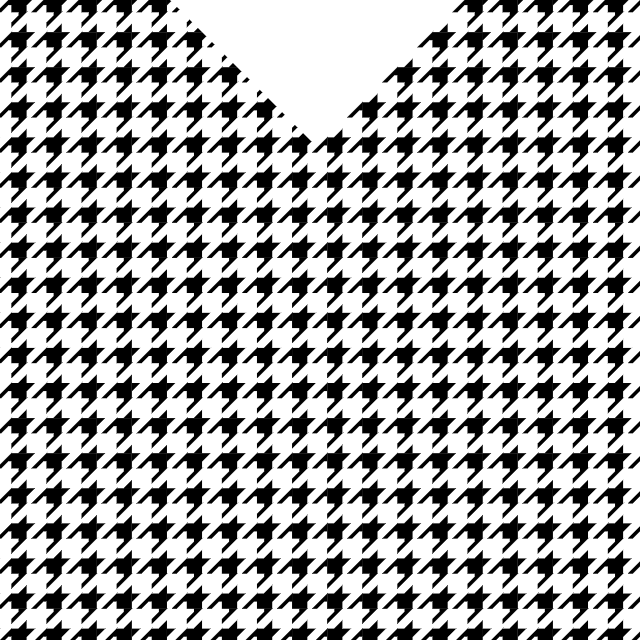
A Shadertoy shader for this pattern:

```glsl
// Black and white houndstooth cloth with a plain white V-shaped notch at the top.

const float REPEATS = 18.24;              // tiles across and down
const vec2  ORIGIN  = vec2(0.4015, 0.597); // lower left corner of one check
const vec3  INK     = vec3(0.0);
const vec3  CLOTH   = vec3(1.0);

// Motif sizes, in tiles
const float BODY  = 0.435; // side of the solid check
const float SPIKE = 0.24;  // length of the upper and right points
const float TAIL  = 0.29;  // inner diagonal edge of the tails
const float STEP  = 0.205; // offset of the step where a tail joins the check
const float LAP   = 0.02;  // overlap between joined parts

// Notch, in canvas units
const vec2 NOTCH_TIP = vec2(0.4955, 0.770);

const float DIAG = 0.70711;

// Signed distance to one tooth; mirror symmetric about its rising diagonal
float tooth(vec2 p) {
    float a = max(p.x, p.y);
    float b = min(p.x, p.y);
    float d = a - b;
    float body  = max(a - BODY, -b);
    float spike = max(max(b - BODY, BODY - LAP - a), (d - SPIKE) * DIAG);
    float inner = min((TAIL - d) * DIAG, STEP - a);
    float tail  = max(max(-a, b - LAP), max((d - BODY) * DIAG, inner));
    return min(body, min(spike, tail));
}

// Teeth reach past their tile, so the neighbours are included
float houndstooth(vec2 p) {
    vec2 cell = fract(p + BODY) - BODY;
    float dist = 1.0;
    for (int j = 0; j < 2; j++)
        for (int i = 0; i < 2; i++)
            dist = min(dist, tooth(cell + vec2(i, j)));
    return dist;
}

// Signed distance to the notch, open toward the top
float notch(vec2 p) {
    vec2 q = p - NOTCH_TIP;
    return (abs(q.x) - q.y) * DIAG;
}

void mainImage(out vec4 fragColor, in vec2 fragCoord) {
    float size = min(iResolution.x, iResolution.y);
    vec2 uv = fragCoord / size;

    float cloth = houndstooth((uv - ORIGIN) * REPEATS) / REPEATS;
    float dist = max(cloth, -notch(uv));

    // Edge softened over one pixel
    float ink = clamp(0.5 - dist * size, 0.0, 1.0);
    fragColor = vec4(mix(CLOTH, INK, ink), 1.0);
}
```
